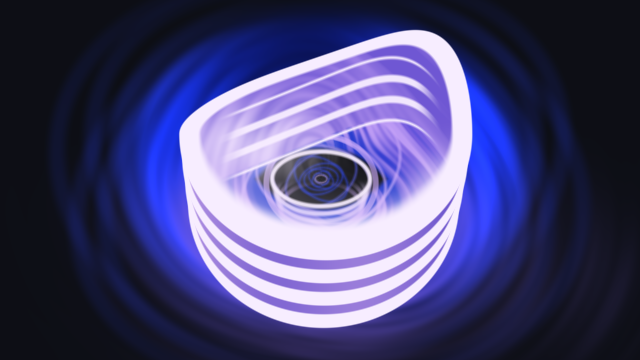
Give the GLSL for this background, as a WebGL 2 fragment shader.

```glsl
#version 300 es
precision highp float;
// Stacked glowing loops around a dark eye, over blurred blue light trails.
uniform vec2 u_resolution;
out vec4 outColor;

const vec3 NIGHT  = vec3(0.05, 0.056, 0.082);
const vec3 DEEP   = vec3(0.05, 0.09, 0.42);
const vec3 BLUE   = vec3(0.09, 0.20, 0.93);
const vec3 VIOLET = vec3(0.46, 0.36, 0.87);
const vec3 LILAC  = vec3(0.78, 0.64, 0.97);
const vec3 PALE   = vec3(0.97, 0.93, 1.0);
const vec2 LOOP_CENTER = vec2(0.016, 0.127);
const vec2 EYE_CENTER  = vec2(0.003, 0.003);
const vec4 TOP_PROFILE = vec4(0.222, 0.139, 0.116, 0.069); // cubic height of the bent rim
const float LOOP_DROP = 0.062;   // spacing of the stacked loops
const int LOOP_COUNT = 4;
const int TRAIL_COUNT = 8;

float hash(float n) { return fract(sin(n * 91.7) * 4375.5); }

vec2 gradient(vec2 cell) {
  float a = 6.2832 * hash(dot(cell, vec2(1.0, 57.3)));
  return vec2(cos(a), sin(a));
}

float noise(vec2 p) {
  vec2 i = floor(p), f = fract(p), u = f * f * f * (f * (f * 6.0 - 15.0) + 10.0);
  vec2 e = vec2(0.0, 1.0);
  float low  = mix(dot(gradient(i), f), dot(gradient(i + e.yx), f - e.yx), u.x);
  float high = mix(dot(gradient(i + e), f - e), dot(gradient(i + 1.0), f - 1.0), u.x);
  return mix(low, high, u.y);
}

mat2 rotation(float a) { return mat2(cos(a), sin(a), -sin(a), cos(a)); }

// Coverage of the region d < 0 with an edge of the given softness.
float fill(float d, float soft) { return 1.0 - smoothstep(-soft, soft, d); }

float ellipse(vec2 p, vec2 radii) {
  float k = length(p / radii);
  return k * (k - 1.0) / max(length(p / (radii * radii)), 0.001);
}

// Half ellipse below, bent cubic rim above; size = half width, top scale, depth.
float loopField(vec2 p, vec3 size) {
  float u = clamp(p.x / size.x, -1.0, 1.0);
  float top = size.y * dot(TOP_PROFILE, vec4(1.0, u, u * u, u * u * u));
  return length(p / vec2(size.x, p.y > 0.0 ? top : size.z)) - 1.0;
}

float loopDistance(vec2 p, vec3 size) {
  vec2 e = vec2(0.001, 0.0);
  float f = loopField(p, size);
  vec2 slope = vec2(loopField(p + e, size), loopField(p + e.yx, size)) - f;
  return f * e.x / max(length(slope), 0.0005);
}

// Fine curved streaks that follow the light trails.
float streaks(vec2 p, float scale) {
  float a = atan(p.y, p.x);
  float r = length(p * vec2(1.0, 1.25)) + 0.05 * sin(2.0 * a + 0.6) + 0.03 * sin(3.0 * a);
  return 0.5 + 0.9 * noise(vec2(r * scale, 1.3 * sin(a + 0.5)))
    + 0.5 * noise(vec2(r * scale * 2.3, 2.0 * cos(a) + 7.0));
}

vec3 background(vec2 p) {
  float a = atan(p.y, p.x), sides = 0.5 + 0.5 * cos(2.0 * a - 0.1);
  float strand = clamp(streaks(p, 13.0), 0.0, 1.0);
  vec3 color = NIGHT;
  float body = 1.0 - smoothstep(0.78, 1.06, length((p - vec2(0.02, 0.03)) / vec2(0.57, 0.46)));
  float light = clamp((0.12 + 1.05 * sides) * (0.4 + 0.9 * strand), 0.0, 1.0);
  color = mix(color, mix(DEEP * 0.7, BLUE, light), body);
  // Wide tilted trails.
  for (int i = 0; i < TRAIL_COUNT; i++) {
    float n = float(i);
    vec2 q = rotation(0.9 * (hash(n + 2.0) - 0.5)) * p;
    float d = ellipse(q, vec2(0.46, 0.38) + 0.04 * n * vec2(1.0, 0.6));
    color += DEEP * 0.5 * fill(abs(d) - 0.022, 0.018) * (0.1 + 0.9 * sides) / (1.0 + 0.14 * n);
  }
  // Violet spill beside and below the stack.
  float spill = exp(-11.0 * max(ellipse(p - vec2(0.01, -0.06), vec2(0.39, 0.35)), 0.0));
  color = mix(color, VIOLET, spill * smoothstep(0.16, -0.12, p.y) * (0.25 + 0.6 * strand));
  vec2 haze = (p - vec2(0.68, -0.3)) / vec2(0.28, 0.2);
  return color + VIOLET * 0.14 * exp(-dot(haze, haze)) * strand;
}

vec3 tunnel(vec2 p, float px) {
  vec2 e = p - EYE_CENTER;
  float t = length(e * vec2(1.0, 1.35));
  float s = streaks(e, 22.0);
  vec3 color = mix(BLUE * 0.85, VIOLET, smoothstep(0.12, 0.27, t + 0.16 * (s - 0.5)));
  color = mix(color, LILAC, 0.85 * smoothstep(0.4, 0.85, s) * smoothstep(0.1, 0.22, t));
  color = mix(color, PALE, smoothstep(0.22, 0.36, t) * smoothstep(0.1, -0.1, p.y));
  float almond = length(vec2(e.x, abs(e.y) + 0.148)) - 0.233;
  color = mix(color, NIGHT * 0.6, fill(almond, 0.01));
  // Fine crossing orbits, blue in the pupil and lilac farther out.
  for (int i = 0; i < 11; i++) {
    float n = float(i), r = 0.016 * pow(1.31, n);
    float d = abs(ellipse(rotation(0.6 * sin(n * 2.4)) * e, r * vec2(1.0, 0.66)));
    vec3 tint = mix(BLUE * 0.8, LILAC, max(1.0 - n * 0.7, smoothstep(6.0, 9.0, n)));
    color = mix(color, tint, 0.6 * fill(d - 0.0015 - 0.0003 * n, 0.002 + px));
  }
  // Pale rings around it, sinking and fading.
  for (int i = 4; i >= 0; i--) {
    float n = float(i);
    float d = ellipse(e + vec2(0.0, 0.021 * n), vec2(0.143 - 0.006 * n, 0.083));
    float front = i == 0 ? 1.0 : smoothstep(0.0, -0.05, e.y);
    color = mix(color, mix(PALE, LILAC, n / 4.0), front * (0.92 - 0.12 * n) * fill(abs(d + 0.007) - 0.006, 0.002 + px));
  }
  float halo = ellipse(e + vec2(0.0, 0.012), vec2(0.152, 0.132));
  return mix(color, LILAC, 0.65 * fill(abs(halo) - 0.008, 0.003));
}

// Back wall of the opening with its thin arched strips.
vec3 opening(vec2 p, float px) {
  float arch = 0.235 + 0.4 * p.x - 12.5 * pow(max(p.x, 0.0), 4.0);
  float depth = arch - p.y;
  float s = streaks(p, 18.0);
  vec2 g = (p - vec2(-0.2, 0.1)) / vec2(0.2, 0.11);
  vec3 wall = mix(VIOLET * 0.95, LILAC, clamp(0.6 * s - 0.9 * p.x + 1.5 * depth, 0.0, 1.0));
  vec3 color = mix(wall, tunnel(p, px), smoothstep(0.115, 0.135, depth));
  color = mix(color, PALE, 0.8 * exp(-dot(g, g)) * (0.6 + 0.5 * s));
  for (int i = 0; i < LOOP_COUNT; i++) {
    float n = float(i), w = 0.004 + 0.007 * sin(1.05 * n);
    float d = abs(depth + 0.045 - 0.058 * n) - w;
    color = mix(color, PALE, 0.95 * fill(d, 0.002 + px) * smoothstep(0.34, 0.26, p.x) * smoothstep(-0.29, -0.2, p.x));
  }
  return color;
}

void main() {
  vec2 p = (gl_FragCoord.xy - 0.5 * u_resolution) / u_resolution.y;
  float px = 1.0 / u_resolution.y;
  vec2 q = p - LOOP_CENTER;
  vec3 color = background(p);
  // Lower loops, back to front: a shaded wall with a bright rim.
  for (int i = LOOP_COUNT - 1; i > 0; i--) {
    float n = float(i);
    vec2 c = q + vec2(0.002 * n, LOOP_DROP * n), radii = vec2(0.407 - 0.01 * n, 0.352);
    float body = fill(max(ellipse(c, radii), q.y), px);
    float inner = ellipse(c - vec2(0.0, 0.002), radii - vec2(0.012, 0.036));
    vec3 wall = mix(VIOLET, LILAC, clamp(0.45 - 0.7 * p.x + 0.25 * sin(11.0 * p.x), 0.0, 1.0));
    color = mix(color, mix(wall * 0.92, PALE, smoothstep(-0.003, 0.003, inner)), body);
  }
  // Top loop and the view through it.
  float outer = loopDistance(q, vec3(0.407, 1.0, 0.35));
  float inner = loopDistance(q, vec3(0.352, 0.86, 0.262));
  float lower = smoothstep(0.05, -0.2, q.y);
  color = mix(color, PALE, fill(outer, px));
  float soft = mix(0.002, 0.02, lower);
  vec3 view = mix(opening(p, px), PALE, 0.6 * lower * exp(16.0 * min(inner, 0.0)));
  color = mix(color, view, fill(inner + soft * 0.5, soft + px));
  outColor = vec4(clamp(color, 0.0, 1.0), 1.0);
}
```
